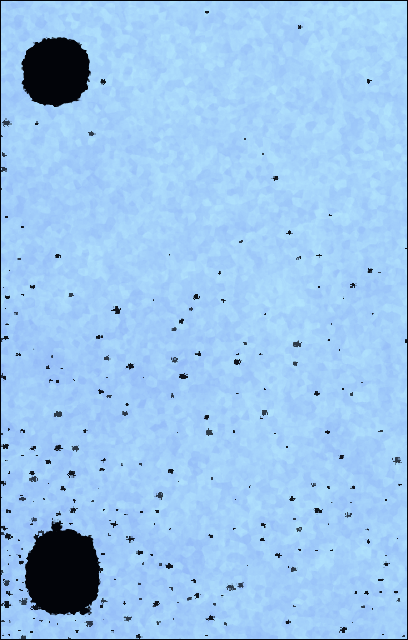
This texture is drawn by a WebGL 1 fragment shader. Its source:

```glsl
precision highp float;
// Pale blue mottled sheet with two ragged black holes and scattered dark specks.
// Soft-edged Voronoi cells colour the sheet, rounded distance shapes cut the
// holes, and a jittered grid drops specks whose density varies by region.
uniform vec2 u_resolution;

const vec3 DEEP_BLUE = vec3(0.575, 0.73, 0.97);
const vec3 PALE_BLUE = vec3(0.69, 0.885, 0.99);
const vec3 INK = vec3(0.008, 0.015, 0.035);
const float ASPECT = 0.637;
const float GRAIN = 512.0; // grains per canvas height

float hash(vec2 p) {
  vec3 q = fract(vec3(p.xyx) * 0.1031);
  q += dot(q, q.yzx + 33.33);
  return fract((q.x + q.y) * q.z);
}

vec2 hash2(vec2 p) {
  return vec2(hash(p + 17.3), hash(p + 71.9));
}

float valueNoise(vec2 p) {
  vec2 i = floor(p), f = fract(p);
  f = f * f * (3.0 - 2.0 * f);
  float low = mix(hash(i), hash(i + vec2(1.0, 0.0)), f.x);
  float high = mix(hash(i + vec2(0.0, 1.0)), hash(i + 1.0), f.x);
  return mix(low, high, f.y);
}

// Random tone of the nearest cell, blended across a narrow border.
float cellTone(vec2 p, float softness) {
  vec2 base = floor(p);
  float d1 = 9.0, d2 = 9.0, tone1 = 0.5, tone2 = 0.5;
  for (int j = -1; j <= 1; j++) {
    for (int i = -1; i <= 1; i++) {
      vec2 id = base + vec2(float(i), float(j));
      float d = length(id + hash2(id) - p);
      float tone = hash(id + 5.7);
      if (d < d1) {
        d2 = d1; tone2 = tone1;
        d1 = d; tone1 = tone;
      } else if (d < d2) {
        d2 = d; tone2 = tone;
      }
    }
  }
  return mix(0.5 * (tone1 + tone2), tone1, smoothstep(0.0, softness, d2 - d1));
}

// Approximate distance to a superellipse.
float roundedBlob(vec2 p, vec2 center, vec2 radius, float power) {
  vec2 q = pow(abs(p - center) / radius + 0.0001, vec2(power));
  return (pow(q.x + q.y, 1.0 / power) - 1.0) * min(radius.x, radius.y);
}

float holes(vec2 p) {
  float upper = roundedBlob(p, vec2(0.0875, 0.888), vec2(0.0525, 0.0525), 2.4);
  vec2 tapered = p;
  tapered.x = 0.098 + (p.x - 0.098) * (1.0 + 1.3 * max(p.y - 0.105, 0.0));
  float lower = roundedBlob(tapered, vec2(0.098, 0.106), vec2(0.058, 0.066), 2.5);
  float nub = roundedBlob(p, vec2(0.0885, 0.176), vec2(0.008, 0.011), 2.0);
  float shoulder = roundedBlob(p, vec2(0.137, 0.156), vec2(0.008, 0.008), 2.0);
  float heel = roundedBlob(p, vec2(0.132, 0.046), vec2(0.009, 0.007), 3.0);
  float ragged = 0.004 * (valueNoise(p * 140.0) - 0.5)
               + 0.004 * (valueNoise(p * 330.0) - 0.5);
  return min(min(upper, lower), min(nub, min(shoulder, heel))) + ragged;
}

// Chance of a speck: crowded at lower left, sparse towards the top.
float speckDensity(vec2 p) {
  float spread = 0.012 + 0.10 * smoothstep(0.72, 0.45, p.y);
  float corner = 0.50 * smoothstep(0.26, 0.02, p.x) * smoothstep(0.36, 0.17, p.y);
  float floorBand = 0.09 * smoothstep(0.28, 0.08, p.y);
  float leftRim = 0.30 * smoothstep(0.035, 0.01, p.x) * smoothstep(0.90, 0.78, p.y);
  return spread + corner + floorBand + leftRim;
}

// Crumbly clump of grains inside each occupied grid cell.
float specks(vec2 p, float cellSize, float seed) {
  vec2 id = floor(p / cellSize);
  vec2 center = (id + 0.25 + 0.5 * hash2(id + seed)) * cellSize;
  float present = step(hash(id + seed + 3.1), speckDensity(center));
  float sizePick = hash(id + seed + 8.4);
  float radius = mix(0.0014, 0.0062, sizePick * sizePick);
  vec2 grain = floor(p * GRAIN);
  vec2 offset = (grain + 0.5) / GRAIN - center;
  float reach = length(offset * vec2(0.85, 1.1)) / radius;
  float crumble = hash(grain + seed + 41.0);
  return present * smoothstep(0.12, -0.12, reach - 0.45 - 0.75 * crumble);
}

vec3 sheet(vec2 p) {
  float broad = valueNoise(p * 7.0 + 2.0) - 0.5;
  float patches = valueNoise(p * 28.0 + 9.0) - 0.5;
  float tone = 0.53 + 0.22 * (p.y - 0.5) + 0.22 * (p.x / ASPECT - 0.5);
  tone += 0.20 * broad + 0.22 * patches;
  tone += 0.46 * (cellTone(p * 88.0, 0.16) - 0.5);
  tone += 0.26 * (cellTone(p * 150.0 + 31.0, 0.25) - 0.5);
  float streak = valueNoise(p * vec2(260.0, 45.0)) - 0.5;
  tone += 0.10 * streak + 0.06 * (hash(floor(p * GRAIN)) - 0.5);
  return mix(DEEP_BLUE, PALE_BLUE, clamp(tone, -0.05, 1.15));
}

void main() {
  vec2 uv = gl_FragCoord.xy / u_resolution;
  vec2 p = uv * vec2(ASPECT, 1.0);
  vec3 color = sheet(p);

  float dark = max(specks(p, 0.021, 0.0), 0.8 * specks(p + 0.009, 0.027, 60.0));
  color = mix(color, INK, 0.92 * dark);
  color = mix(color, INK, smoothstep(0.0011, -0.0011, holes(p)));

  // Thin dark frame.
  vec2 inset = min(p, vec2(ASPECT, 1.0) - p);
  float frame = smoothstep(0.0022, 0.0012, min(inset.x, inset.y));
  gl_FragColor = vec4(mix(color, INK, frame), 1.0);
}
```
